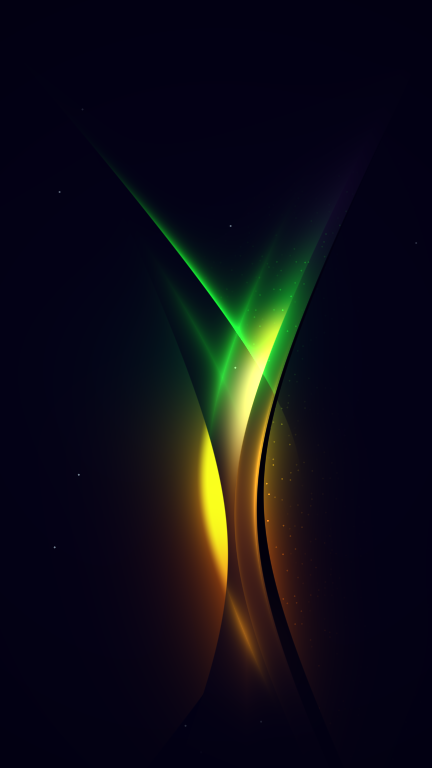
Give the GLSL for this background, as a Shadertoy shader.

```glsl
// Crossing bows of green, gold and ember light on a midnight backdrop.

// Colours
const vec3 NIGHT = vec3(0.011, 0.002, 0.090);
const vec3 EMBER = vec3(0.80, 0.34, 0.08);
const vec3 OLIVE = vec3(0.58, 0.50, 0.09);
const vec3 GOLD  = vec3(0.86, 0.56, 0.10);
const vec3 LEMON = vec3(0.98, 1.00, 0.10);
const vec3 CREAM = vec3(1.00, 0.92, 0.48);
const vec3 LEAF  = vec3(0.08, 0.80, 0.17);
const vec3 MOSS  = vec3(0.04, 0.38, 0.15);
const vec3 UMBER = vec3(0.34, 0.15, 0.06);

// Bows: vertex x, vertex y, asymptotic slope, roundness (canvas height = 1)
const vec4 GREEN_BLADE = vec4( 0.1120, -0.1380, -0.88, 0.169);
const vec4 LEFT_EDGE   = vec4( 0.0156, -0.2227, -0.50, 0.221);
const vec4 CREAM_EDGE  = vec4( 0.0241, -0.1706,  0.55, 0.221);
const vec4 BAND_LEFT   = vec4( 0.0534, -0.1640,  0.52, 0.221);
const vec4 BAND_RIGHT  = vec4( 0.0618, -0.1445,  0.50, 0.195);
const vec4 GREEN_RAY   = vec4(-0.0104, -0.1120,  0.52, 0.182);
const vec4 FAINT_RAY   = vec4( 0.0508, -0.1510, -0.75, 0.195);
const vec4 LENS_EDGE   = vec4(-0.0169, -0.1185,  0.50, 0.143);

const float STAR_CELLS = 13.0;
const float DUST_CELLS = 110.0;

// Approximate signed distance to a hyperbolic bow, positive on its right
float bow(vec2 p, vec4 b) {
    float h = p.y - b.y;
    float r = sqrt(h * h + b.w * b.w);
    float slope = b.z * h / r;
    return (p.x - b.x - b.z * (r - b.w)) / sqrt(1.0 + slope * slope);
}

float bell(float x, float center, float width) {
    float t = (x - center) / width;
    return exp(-t * t);
}

float glow(float d, float width) { return exp(-abs(d) / width); }

float rightOf(float d) {
    float px = 0.8 / iResolution.y;
    return smoothstep(-px, px, d);
}

vec2 hash2(vec2 c) {
    vec3 q = fract(c.xyx * vec3(0.1031, 0.1030, 0.0973));
    q += dot(q, q.yzx + 33.33);
    return fract((q.xx + q.yz) * q.zy);
}

// Sparse round specks, one candidate per cell
float specks(vec2 p, float cells, float density, float radius) {
    vec2 id = floor(p * cells);
    vec2 rnd = hash2(id + 41.0);
    vec2 center = (id + 0.2 + 0.6 * hash2(id + 7.0)) / cells;
    float d = length(p - center);
    return step(rnd.x, density) * rnd.y * smoothstep(radius, radius * 0.2, d);
}

// Ember low down, olive in the middle, moss above
vec3 heat(float y) {
    vec3 warm = mix(EMBER, OLIVE, smoothstep(-0.26, -0.06, y));
    return mix(warm, MOSS, smoothstep(-0.10, 0.05, y));
}

void mainImage(out vec4 fragColor, in vec2 fragCoord) {
    vec2 p = (fragCoord - 0.5 * iResolution.xy) / iResolution.y;
    float y = p.y;

    float blade = bow(p, GREEN_BLADE), left = bow(p, LEFT_EDGE);
    float cream = bow(p, CREAM_EDGE), lens = bow(p, LENS_EDGE);
    float bandL = bow(p, BAND_LEFT), bandR = bow(p, BAND_RIGHT);
    float above = rightOf(blade), inside = rightOf(left);
    float pastCream = rightOf(cream), pastBand = rightOf(bandL);
    float outside = rightOf(bandR);
    vec3 light = vec3(0.0);

    // Halo and bright lens left of the leaf edge
    vec3 halo = heat(y) * glow(left, 0.044) * bell(y, -0.16, 0.16);
    float core = smoothstep(-0.009, 0.007, lens) * bell(y, -0.14, 0.19);
    halo += 0.40 * GOLD * glow(min(lens, 0.0), 0.014) * bell(y, -0.16, 0.08);
    halo = mix(halo, mix(GOLD * 1.25, LEMON, smoothstep(-0.28, -0.19, y)), core);
    light += halo * (1.0 - inside) * (1.0 - above);

    // Soft green rays crossing behind the blade
    float rayFade = mix(0.9, 0.75, above);
    light += LEAF * 0.85 * glow(bow(p, GREEN_RAY), 0.012) * bell(y, 0.045, 0.10)
           * rayFade * inside * (1.0 - pastCream);
    light += LEAF * 0.32 * glow(bow(p, FAINT_RAY), 0.012) * bell(y, 0.055, 0.075)
           * (1.0 - above) * (1.0 - pastCream);
    light += MOSS * 0.36 * bell(y, 0.05, 0.12) * glow(cream, 0.08) * (1.0 - pastBand);

    // Cream sheet, turning green upwards and brown downwards
    vec3 sheet = mix(GOLD, CREAM, smoothstep(-0.17, -0.05, y));
    sheet = mix(sheet, vec3(0.90, 0.92, 0.18), smoothstep(0.01, 0.06, y));
    sheet = mix(sheet, LEAF, smoothstep(0.065, 0.12, y));
    float sheetWidth = mix(0.012, 0.031, smoothstep(-0.16, 0.0, y));
    light += sheet * 1.12 * bell(cream, 0.0, sheetWidth) * bell(y, 0.01, 0.12)
           * inside * (1.0 - pastCream);
    light += UMBER * 0.75 * bell(y, -0.17, 0.14) * glow(cream, 0.04)
           * inside * (1.0 - pastCream);

    // Amber strip between the cream edge and the dark band
    vec3 strip = UMBER * 0.85 * bell(y, -0.17, 0.15)
               + OLIVE * 0.80 * glow(bandL, 0.014) * bell(y, -0.09, 0.09)
               + GOLD * 0.60 * glow(bandL + 0.003, 0.003) * bell(y, -0.13, 0.12)
               + GOLD * 0.30 * glow(cream, 0.003) * bell(y, -0.14, 0.15)
               + LEAF * 0.80 * glow(cream, 0.02) * bell(y, 0.05, 0.075);
    light += strip * pastCream * (1.0 - pastBand);

    // Lens arc carried on below as a golden streak
    light += GOLD * 0.55 * glow(lens, 0.008) * bell(y, -0.315, 0.05) * inside;
    light += UMBER * 0.40 * bell(y, -0.34, 0.07) * glow(p.x - 0.04, 0.035) * inside;

    // Green blade: sharp below, glowing above
    float bladeLight = 1.10 * glow(blade, 0.006) * bell(y, 0.125, 0.105)
                     + 0.25 * glow(blade, 0.030) * bell(y, 0.09, 0.09);
    light += LEAF * bladeLight * above * (1.0 - pastBand);

    // Halo and dust right of the dark band
    float dust = specks(p, DUST_CELLS, 0.35, 0.0018);
    float rightFade = glow(bandR, 0.027) * bell(y, -0.13, 0.17);
    float shade = 1.0 - 0.45 * above * smoothstep(-0.14, -0.03, y);
    light += heat(y) * rightFade * (0.85 + 1.2 * dust) * outside * shade;
    light += LEAF * dust * 0.5 * bell(y, 0.12, 0.09) * glow(cream, 0.04)
           * above * (1.0 - pastBand);

    // Faint violet upper sheet
    light += vec3(0.05, 0.015, 0.07) * glow(cream, 0.035) * bell(y, 0.22, 0.09)
           * (1.0 - pastBand);

    // Night gives way to light; the dark band covers both
    float brightest = max(light.r, max(light.g, light.b));
    vec3 night = NIGHT * (1.0 - 0.7 * dot(p, p));
    vec3 col = light + night * max(0.15, 1.0 - 1.8 * brightest);
    float band = pastBand * (1.0 - outside) * bell(y, -0.08, 0.25);
    col = mix(col, NIGHT * 0.3, band);

    // Scattered stars
    col += vec3(0.45, 0.52, 0.50) * specks(p, STAR_CELLS, 0.09, 0.0020);

    fragColor = vec4(clamp(col, 0.0, 1.0), 1.0);
}
```
